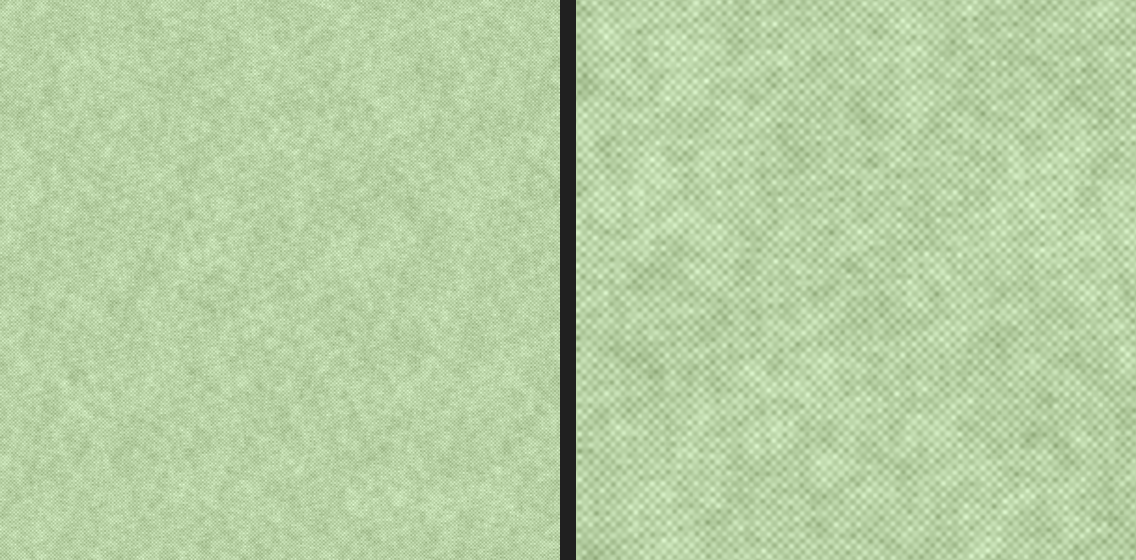
Left, the full canvas; right, a detail of the centre.
A WebGL 1 fragment shader for this texture:

```glsl
precision highp float;
uniform vec2 u_resolution;

const float PI = 3.14159265;
const float THREADS = 300.0;
const vec3 SHADE_GREEN = vec3(0.66, 0.76, 0.58);
const vec3 PALE_GREEN = vec3(0.78, 0.88, 0.71);

float hash(vec2 p) {
  vec3 q = fract(vec3(p.xyx) * 0.1031);
  q += dot(q, q.yzx + 33.33);
  return fract((q.x + q.y) * q.z);
}

// Tone along one thread: sines with random phase and pitch
float threadTone(float thread, float along, float pitch, float seed) {
  float tone = 0.0;
  for (int i = 0; i < 3; i++) {
    float layer = float(i);
    float phase = 2.0 * PI * hash(vec2(thread, seed + layer));
    float stretch = 0.7 + 0.6 * hash(vec2(thread + 0.5, seed + layer));
    tone += sin(along * pitch * stretch + phase);
    pitch *= 1.9;
  }
  return tone * 0.8;
}

// Soft blend between the tones of neighbouring threads
float streaks(float across, float along, float pitch, float seed) {
  float s = across - 0.5;
  float thread = floor(s);
  float blend = smoothstep(0.0, 1.0, s - thread);
  return mix(threadTone(thread, along, pitch, seed),
             threadTone(thread + 1.0, along, pitch, seed), blend);
}

// Cellular noise: distance to the nearest scattered point
float cellular(vec2 p) {
  vec2 cell = floor(p);
  float nearest = 2.0;
  for (int j = -1; j <= 1; j++) {
    for (int i = -1; i <= 1; i++) {
      vec2 c = cell + vec2(float(i), float(j));
      vec2 point = c + vec2(hash(c + 3.0), hash(c + 71.0));
      nearest = min(nearest, distance(p, point));
    }
  }
  return nearest;
}

// Plain weave: raised pale and sunken dark crossings in a checker
float weave(vec2 t, float variation) {
  float crossing = sin(PI * t.x) * sin(PI * t.y);
  float strength = 1.1 + variation * (hash(floor(t)) - 0.5);
  return crossing * strength;
}

void main() {
  vec2 uv = gl_FragCoord.xy / u_resolution;
  float pixel = 1.0 / min(u_resolution.x, u_resolution.y);

  // Threads wander slightly from a straight grid
  vec2 wander = 0.2 * sin(uv.yx * vec2(31.0, 43.0) + 2.0 * sin(uv * 17.0));
  vec2 t = uv * THREADS + wander;

  // Fade the weave where threads become finer than pixels
  float detail = 1.0 - smoothstep(0.7, 1.1, THREADS * pixel);
  float tone = weave(t, 1.0) * detail;

  // Fine slubs, then wider bands of thicker yarn
  tone += 0.32 * streaks(t.y, uv.x, 75.0, 11.0);
  tone += 0.22 * streaks(t.x, uv.y, 55.0, 29.0);
  tone += 0.15 * streaks(t.y * 0.3, uv.x, 45.0, 47.0);
  tone += 0.14 * streaks(t.x * 0.22, uv.y, 25.0, 83.0);

  // Faint cloudy patches
  tone += 0.6 * (cellular(uv * vec2(13.0, 9.0)) - 0.45);

  vec3 color = mix(SHADE_GREEN, PALE_GREEN, 0.51 + 0.5 * tone);
  gl_FragColor = vec4(clamp(color, 0.0, 1.0), 1.0);
}
```
